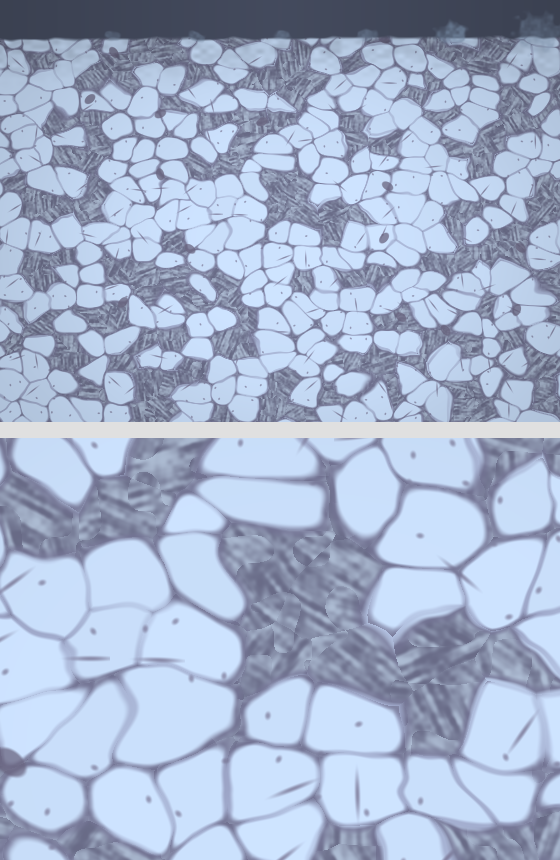
Top, the full canvas; bottom, a detail of the centre.
This texture is drawn by a Shadertoy shader. Its source:

```glsl
const vec2 GRAIN_DENSITY = vec2(16.0, 19.0);
const vec3 FERRITE = vec3(0.795, 0.88, 0.99);
const vec3 BOUNDARY = vec3(0.56, 0.58, 0.72);
const vec3 LAMELLA_DARK = vec3(0.41, 0.42, 0.53);
const vec3 LAMELLA_LIGHT = vec3(0.68, 0.74, 0.83);
const vec3 RIM = vec3(0.46, 0.46, 0.59);
const vec3 MOUNT = vec3(0.25, 0.275, 0.345);
const vec3 DEBRIS = vec3(0.45, 0.53, 0.63);
const vec3 SPECK = vec3(0.46, 0.44, 0.56);

float hash(vec2 p) {
    return fract(sin(dot(p, vec2(127.1, 311.7))) * 43758.5453);
}

vec2 hash2(vec2 p) {
    return vec2(hash(p), hash(p + 57.3));
}

float noise(vec2 p) {
    vec2 i = floor(p), f = fract(p);
    f = f * f * (3.0 - 2.0 * f);
    float low = mix(hash(i), hash(i + vec2(1, 0)), f.x);
    float high = mix(hash(i + vec2(0, 1)), hash(i + vec2(1, 1)), f.x);
    return mix(low, high, f.y);
}

mat2 rotation(float a) {
    return mat2(cos(a), sin(a), -sin(a), cos(a));
}

bool isPearlite(vec2 id, float share) {
    return hash(id + 19.7) < share;
}

// x: signed distance to the ferrite outline, y: distance to the cell edge
vec2 grains(vec2 q, float share, float roundness, float gap, out vec2 id) {
    vec2 base = floor(q), nearest = vec2(0.0);
    float best = 1e3;
    for (int y = -2; y <= 2; y++)
    for (int x = -2; x <= 2; x++) {
        vec2 cell = base + vec2(x, y);
        vec2 r = cell + 0.08 + 0.84 * hash2(cell) - q;
        if (dot(r, r) < best) { best = dot(r, r); nearest = r; id = cell; }
    }
    bool pearlite = isPearlite(id, share);
    float edge = 1.0, total = 0.0;
    for (int y = -2; y <= 2; y++)
    for (int x = -2; x <= 2; x++) {
        vec2 cell = id + vec2(x, y);
        if (cell == id || (pearlite && isPearlite(cell, share))) continue;
        vec2 r = cell + 0.08 + 0.84 * hash2(cell) - q;
        float d = dot(0.5 * (r + nearest), normalize(r - nearest));
        edge = min(edge, d);
        total += exp(-roundness * d);
    }
    float rounded = -log(total + 1e-4) / roundness;
    return vec2(rounded - gap - (pearlite ? 2.0 * edge : 0.0), edge);
}

vec3 lamellae(vec2 p, vec2 id) {
    vec2 colony = id + floor(2.0 * noise(p * 45.0));
    vec2 along = rotation(6.283 * hash(colony + 4.1)) * p;
    float streak = noise(along * vec2(230.0, 38.0) + 90.0);
    float grit = noise(p * 210.0);
    return mix(LAMELLA_DARK, LAMELLA_LIGHT, smoothstep(0.1, 0.95, 0.7 * streak + 0.3 * grit));
}

// Scattered, randomly turned ellipses
float specks(vec2 p, float density, float share, vec2 size, float seed) {
    vec2 q = p * density, id = floor(q) + seed;
    vec2 r = (fract(q) - 0.25 - 0.5 * hash2(id)) / density;
    r = rotation(6.283 * hash(id + 8.2)) * r;
    float d = (length(r / size) - 1.0) * size.y;
    return step(hash(id + 31.0), share) * (1.0 - smoothstep(-0.0012, 0.0018, d));
}

// Hazy lumps sitting on the surface line
float debris(vec2 p, float width, float level) {
    float haze = 0.0;
    for (int i = 0; i < 6; i++) {
        float h = hash(vec2(i, 3.7));
        vec2 centre = vec2(width * (0.2 + 0.152 * float(i)), level + 0.008);
        float radius = i == 5 ? 0.055 : mix(0.012, 0.034, h);
        float d = length((p - centre) * vec2(0.8, 1.2)) / radius;
        d += 0.7 * (noise(p * 75.0) - 0.5);
        haze = max(haze, (1.0 - smoothstep(0.5, 1.1, d)) * mix(0.4, 0.8, h));
    }
    return haze * (0.5 + 0.5 * noise(p * 130.0));
}

void mainImage(out vec4 fragColor, in vec2 fragCoord) {
    vec2 uv = fragCoord / iResolution.xy;
    vec2 p = fragCoord / iResolution.y;
    float width = iResolution.x / iResolution.y;

    // Grain layout
    vec2 q = p * GRAIN_DENSITY;
    q += 0.55 * (vec2(noise(q * 0.9), noise(q * 0.9 + 40.0)) - 0.5);
    q += 0.12 * (vec2(noise(q * 3.0 + 7.0), noise(q * 3.0 + 70.0)) - 0.5);
    float gap = mix(-0.12, 0.03, noise(q * 0.7 + 13.0));
    vec2 id;
    vec2 grain = grains(q, 0.29, 8.0, gap, id);

    // Ferrite with faint boundaries and inclusions
    vec3 color = FERRITE * (0.985 + 0.03 * hash(id + 2.0));
    float boundary = 1.0 - smoothstep(0.015, 0.075, grain.y);
    color = mix(color, BOUNDARY, boundary * mix(0.15, 0.8, noise(q * 0.8 + 5.0)));
    color = mix(color, SPECK, 0.65 * specks(p, 28.0, 0.4, vec2(0.0022, 0.0016), 11.0));
    color = mix(color, SPECK, 0.75 * specks(p, 17.0, 0.3, vec2(0.011, 0.0013), 47.0));

    // Pearlite with a darker rim
    float pearlite = 1.0 - smoothstep(-0.045, 0.045, grain.x);
    float rim = smoothstep(-0.16, -0.03, grain.x);
    color = mix(color, mix(lamellae(p, id), RIM, 0.7 * rim), pearlite);
    color = mix(color, SPECK * 0.9, 0.75 * specks(p, 6.0, 0.3, vec2(0.014, 0.009), 83.0));

    // Uneven light and a worn strip below the surface
    float radius = length((uv - vec2(0.52, 0.42)) * vec2(1.0, 0.9));
    color *= mix(1.0, 0.86, smoothstep(0.15, 0.7, radius));
    float level = 0.905 + 0.006 * uv.x + 0.009 * (noise(p * 38.0) - 0.5);
    float worn = smoothstep(level - 0.13, level, p.y);
    color *= 1.0 - 0.16 * worn * noise(p * vec2(60.0, 90.0));

    // Dark mount above the surface
    vec3 mount = MOUNT * (1.06 - 0.28 * abs(uv.x - 0.5));
    color = mix(color, mount, smoothstep(level - 0.004, level + 0.005, p.y));
    color = mix(color, DEBRIS, debris(p, width, level));
    fragColor = vec4(color, 1.0);
}
```
